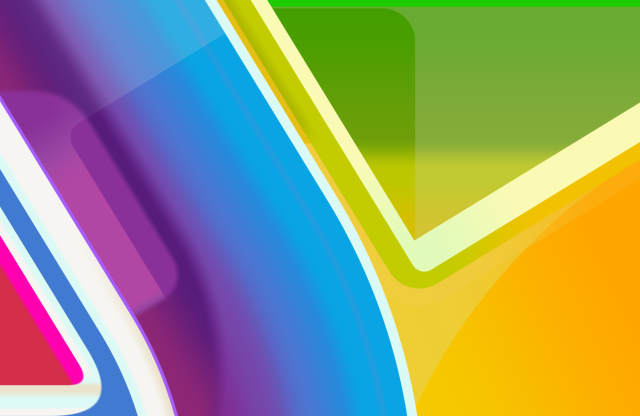
Give the GLSL for this background, as a WebGL 2 fragment shader.

```glsl
#version 300 es
precision highp float;
// Glossy diagonal ribbons: a blue-violet band that bends downward, a green
// rounded wedge over amber, and a crimson wedge at the lower left.
// Signed distances in a tilted frame are layered with soft and crisp edges.

uniform vec2 u_resolution;
out vec4 fragColor;

#define TILT 0.549          // ribbon lean from vertical, radians
#define RIBBON_EDGE 44.4    // outer edge of the main ribbon
#define RIBBON_BEND 82.3    // where the main ribbon starts to curve
#define RIBBON_RADIUS 144.6
#define RIM_WIDTH 2.4
#define BAND_EDGE -11.9     // right edge of the ivory band
#define BAND_WIDTH 9.3
#define PANE_TINT 0.22      // strength of the translucent panes

const vec3 MINT = vec3(0.86, 0.98, 0.96);
const vec3 IVORY = vec3(0.97, 0.96, 0.95);
const vec3 SAND = vec3(0.92, 0.89, 0.80);
const vec3 OLIVE = vec3(0.76, 0.80, 0.0);
const vec3 AZURE = vec3(0.03, 0.645, 0.89);

float pixel;

// Coverage of the region where the distance is negative
float inside(float d) {
    return smoothstep(pixel, -pixel, d);
}

// Quadrant x > c.x, y < c.y with a rounded corner
float corner(vec2 q, vec2 c, float r) {
    vec2 a = vec2(c.x - q.x, q.y - c.y) + r;
    return length(max(a, 0.0)) + min(max(a.x, a.y), 0.0) - r;
}

// Straight edge that turns into an arc beyond the given position
float bend(vec2 q, float edge, float start, float radius) {
    return length(vec2(q.x - edge + radius, max(q.y - start, 0.0))) - radius;
}

float smoothMax(float a, float b, float k) {
    float h = max(k - abs(a - b), 0.0);
    return max(a, b) + h * h / (4.0 * k);
}

vec3 amberField(vec2 p, vec2 q) {
    float warmth = smoothstep(35.0, 110.0, q.x + 0.25 * (p.x - 100.0));
    vec3 col = mix(vec3(0.96, 0.79, 0.0), vec3(1.0, 0.65, 0.0), warmth);
    float arc = length(p - vec2(227.0, 158.0)) - 140.6;
    float fade = 1.0 - 0.65 * smoothstep(105.0, 155.0, p.x);
    col = mix(col, vec3(0.93, 0.81, 0.24), inside(-arc) * 0.85 * fade);
    float halo = inside(corner(q, vec2(41.8, 117.0), 12.0));
    col = mix(col, vec3(0.94, 0.80, 0.28), halo * 0.45 * fade);
    return mix(col, vec3(0.90, 0.75, 0.08), inside(p.y - 34.5) * inside(p.x - 80.0));
}

vec3 greenField(vec2 p) {
    vec3 col = mix(vec3(0.27, 0.62, 0.0), vec3(0.43, 0.62, 0.04), smoothstep(2.0, 36.0, p.y));
    col = mix(col, vec3(0.74, 0.78, 0.0), smoothstep(33.0, 41.0, p.y));
    col = mix(col, vec3(0.83, 0.75, 0.0), smoothstep(42.0, 54.0, p.y));
    float pane = corner(-p, vec2(-99.8, -2.0), 8.0);
    col = mix(col, vec3(0.80, 0.82, 0.75), inside(-pane) * (PANE_TINT + 0.04));
    return mix(col, vec3(0.10, 0.80, 0.0), inside(p.y - 1.6));
}

vec3 greenWedge(vec3 col, vec2 p, vec2 q) {
    vec3 shade = mix(OLIVE, vec3(0.95, 0.76, 0.0), smoothstep(104.0, 132.0, p.x));
    shade *= 1.0 - 0.1 * smoothstep(36.0, 28.0, p.y) * smoothstep(49.0, 46.0, q.x);
    col = mix(col, shade, inside(corner(q, vec2(45.8, 113.0), 8.4)));
    float glow = smoothstep(30.0, 0.0, length(p - vec2(101.0, 61.0)));
    vec3 cream = mix(vec3(0.98, 0.98, 0.71), vec3(0.88, 0.98, 0.73), glow);
    col = mix(col, cream, inside(corner(q, vec2(51.4, 109.4), 3.2)));
    return mix(col, greenField(p), inside(corner(q, vec2(54.8, 101.3), 0.0)));
}

vec3 ribbonField(vec2 p, vec2 q, float d) {
    // Cross ramp from azure to violet
    vec3 col = mix(AZURE, vec3(0.15, 0.54, 0.86), smoothstep(-12.0, -18.0, d));
    col = mix(col, vec3(0.30, 0.46, 0.82), smoothstep(-16.0, -27.0, d));
    col = mix(col, vec3(0.46, 0.28, 0.67), smoothstep(-25.0, -36.0, d));
    col = mix(col, vec3(0.50, 0.18, 0.58), smoothstep(-35.0, -46.0, d));
    float stripe = inside(abs(d + 8.0) - 0.9);
    col = mix(col, vec3(0.14, 0.61, 0.87), stripe * 0.8);

    // Inner shadow, then the lighter soft plate upon it
    float shadow = smoothstep(2.0, -3.5, bend(q, 8.6, 70.0, 64.0));
    col = mix(col, vec3(0.34, 0.11, 0.48), shadow);
    float maroon = smoothstep(4.0, -12.0, q.x) * shadow;
    col = mix(col, vec3(0.55, 0.15, 0.46), maroon);
    float plate = corner(vec2(-q.x, q.y), vec2(-3.2, 82.0), 7.0);
    plate = smoothMax(plate, 21.7 - p.y, 8.0);
    col = mix(col, vec3(0.54, 0.19, 0.60), smoothstep(0.8, -1.2, plate));

    // Translucent pane outside a tilted rounded corner
    float pane = corner(vec2(q.x, -q.y), vec2(-3.4, -35.1), 4.0);
    float low = smoothstep(28.0, 48.0, q.y) * smoothstep(1.0, -3.0, plate);
    vec3 tint = mix(vec3(0.75, 0.80, 0.87), vec3(0.97, 0.42, 0.72), low);
    return mix(col, tint, inside(-pane) * mix(PANE_TINT * smoothstep(-5.0, 20.0, q.x), 0.36, low));
}

vec3 ivoryBand(vec3 col, vec2 q) {
    float d = bend(q, BAND_EDGE, 81.0, 96.0);
    col = mix(col, vec3(0.65, 0.36, 0.98), inside(d));
    vec3 body = mix(IVORY, SAND, smoothstep(-4.0, -0.8, d) * smoothstep(50.0, 100.0, q.y));
    body = mix(body, MINT, smoothstep(-6.5, -8.0, d));
    col = mix(col, body, inside(d + 0.8));
    return mix(col, vec3(0.25, 0.48, 0.82), inside(d + BAND_WIDTH));
}

vec3 crimsonWedge(vec3 col, vec2 p, vec2 q) {
    float rim = smoothMax(q.x + 25.9, p.y - 100.0, 16.0);
    vec3 border = mix(MINT, SAND, smoothstep(96.0, 94.0, p.y) * smoothstep(91.5, 93.0, p.y));
    border = mix(border, IVORY, smoothstep(-1.2, -2.4, q.x + 25.9) * smoothstep(92.0, 88.0, p.y));
    border = mix(border, IVORY, smoothstep(97.5, 98.7, p.y));
    col = mix(col, border, inside(rim));
    vec3 core = mix(vec3(0.83, 0.18, 0.29), vec3(1.0, 0.0, 0.69), smoothstep(-33.8, -32.6, q.x));
    return mix(col, core, inside(smoothMax(q.x + 29.5, p.y - 92.6, 5.0)));
}

void main() {
    // Hundredths of the canvas height, measured downward from the top left
    vec2 p = vec2(gl_FragCoord.x, u_resolution.y - gl_FragCoord.y) * 100.0 / u_resolution.y;
    pixel = 75.0 / u_resolution.y;
    float c = cos(TILT), s = sin(TILT);
    vec2 q = vec2(c * p.x - s * p.y, s * p.x + c * p.y);

    vec3 col = greenWedge(amberField(p, q), p, q);
    float d = bend(q, RIBBON_EDGE, RIBBON_BEND, RIBBON_RADIUS);
    col = mix(col, MINT, inside(d));
    col = mix(col, ribbonField(p, q, d), inside(d + RIM_WIDTH));
    col = ivoryBand(col, q);
    col = crimsonWedge(col, p, q);
    fragColor = vec4(col, 1.0);
}
```
